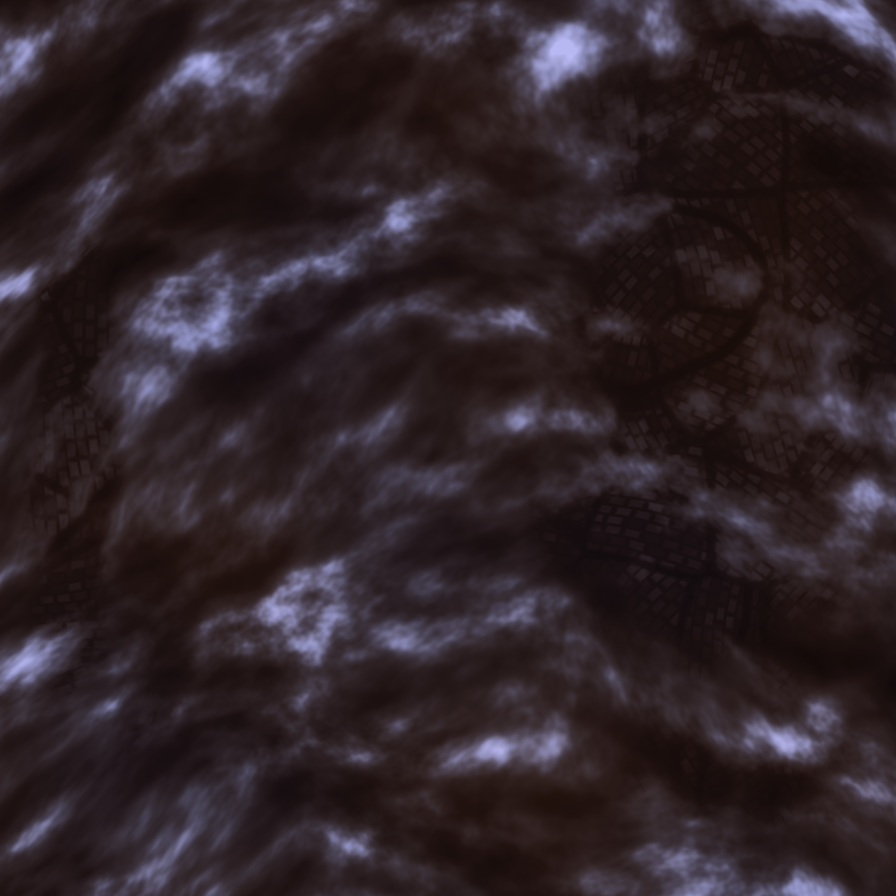
Write a WebGL 1 fragment shader that draws this texture.

```glsl
precision highp float;
// Dim lavender cloud banks drifting over a dark brown city seen from above.
// Arched, stretched gradient noise with relief lighting forms the clouds;
// Voronoi districts with turned block grids form the streets in the clear gaps.

uniform vec2 u_resolution;

// Cloud shape
const vec2 BANK_SCALE = vec2(3.9, 7.4);      // banks are wider than tall
const float ARCH_CENTER = 0.62;
const float ARCH_BEND = 0.6;
const vec2 LIGHT_OFFSET = vec2(0.012, -0.04);
const float WISP_SCALE = 15.0;
const float BODY_GAIN = 2.45;
const float RELIEF_GAIN = 1.75;
const float BASE_TONE = 0.14;

// Clear gaps and streets
const vec2 GAP_CENTER = vec2(0.82, 0.58);
const vec2 GAP_RADIUS = vec2(0.18, 0.42);
const vec2 STRIP_CENTER = vec2(0.08, 0.52);
const vec2 STRIP_RADIUS = vec2(0.06, 0.36);
const float GAP_DARKENING = 0.85;
const float DISTRICT_SCALE = 9.0;
const vec2 BLOCK_SCALE = vec2(48.0, 84.0);
const float STREET_CONTRAST = 0.6;

// Tones from deep shadow to lit crest
const vec3 SHADOW = vec3(0.07, 0.04, 0.04);
const vec3 GROUND = vec3(0.12, 0.07, 0.07);
const vec3 HAZE = vec3(0.18, 0.13, 0.14);
const vec3 VEIL = vec3(0.23, 0.19, 0.22);
const vec3 CLOUD = vec3(0.30, 0.27, 0.34);
const vec3 BRIGHT = vec3(0.41, 0.39, 0.50);
const vec3 CREST = vec3(0.54, 0.54, 0.72);
const vec3 GLOW = vec3(0.72, 0.72, 0.95);
const vec3 WARM_TINT = vec3(0.025, 0.006, -0.02);

float hash(vec2 p) {
  vec3 q = fract(p.xyx * vec3(0.1031, 0.1030, 0.0973));
  q += dot(q, q.yzx + 33.33);
  return fract((q.x + q.y) * q.z);
}

mat2 turn(float a) {
  return mat2(cos(a), sin(a), -sin(a), cos(a));
}

float slope(vec2 cell, vec2 offset) {
  float a = 6.2832 * hash(cell);
  return dot(vec2(cos(a), sin(a)), offset);
}

float noise(vec2 p) {
  vec2 i = floor(p), f = fract(p), e = vec2(1.0, 0.0);
  vec2 w = f * f * f * (f * (f * 6.0 - 15.0) + 10.0);
  float low = mix(slope(i, f), slope(i + e, f - e), w.x);
  float high = mix(slope(i + e.yx, f - e.yx), slope(i + e.xx, f - e.xx), w.x);
  return mix(low, high, w.y);
}

float fbm(vec2 p, float gain) {
  float sum = 0.0, amp = 1.0;
  for (int k = 0; k < 4; k++) {
    sum += amp * noise(p);
    p = turn(0.35) * p * 2.03 + 17.3;
    amp *= gain;
  }
  return sum;
}

// Signed street tone: light roofs, dark alleys and darker main roads
float streets(vec2 p) {
  p += 0.012 * vec2(noise(p * 8.0), noise(p * 8.0 + 31.0));
  vec2 g = p * DISTRICT_SCALE, home = vec2(0.0);
  float near = 9.0, second = 9.0;
  for (int y = -1; y <= 1; y++) {
    for (int x = -1; x <= 1; x++) {
      vec2 cell = floor(g) + vec2(float(x), float(y));
      float d = distance(g, cell + vec2(hash(cell), hash(cell + 57.0)));
      if (d < near) { second = near; near = d; home = cell; }
      else second = min(second, d);
    }
  }
  vec2 b = turn(3.1416 * hash(home + 11.0)) * p * BLOCK_SCALE.x;
  b.y *= BLOCK_SCALE.y / BLOCK_SCALE.x;
  b.x += 3.0 * hash(vec2(floor(b.y), home.x + 5.0));
  vec2 f = abs(fract(b) - 0.5);
  float alley = smoothstep(0.26, 0.48, max(f.x, f.y));
  float roof = (1.0 - alley) * (1.5 * hash(floor(b) + home * 7.0) - 0.3);
  float road = 1.0 - smoothstep(0.03, 0.12, second - near);
  float avenue = 1.0 - smoothstep(0.008, 0.028, abs(noise(p * 3.0 + 4.7)));
  return mix(roof - 0.5 * alley, -1.3, max(0.8 * road, avenue));
}

vec3 blend(vec3 a, vec3 b, float from, float to, float t) {
  return mix(a, b, clamp((t - from) / (to - from), 0.0, 1.0));
}

vec3 toneColor(float t) {
  vec3 c = blend(SHADOW, GROUND, -2.2, -0.8, t);
  c = blend(c, HAZE, -0.8, 0.18, t);
  c = blend(c, VEIL, 0.18, 0.84, t);
  c = blend(c, CLOUD, 0.84, 1.37, t);
  c = blend(c, BRIGHT, 1.37, 1.81, t);
  c = blend(c, CREST, 1.81, 2.3, t);
  return blend(c, GLOW, 2.3, 3.2, t);
}

void main() {
  vec2 p = gl_FragCoord.xy / u_resolution;

  // Cloud banks, lit along their lower edges
  vec2 q = p + 0.05 * vec2(noise(p * 4.0 + 3.0), noise(p * 4.0 + 19.0));
  q.y += ARCH_BEND * (p.x - ARCH_CENTER) * (p.x - ARCH_CENTER);
  float body = fbm(q * BANK_SCALE + 8.0, 0.48);
  float relief = body - fbm((q + LIGHT_OFFSET) * BANK_SCALE + 8.0, 0.48);
  float wisps = fbm(q * WISP_SCALE + 41.0, 0.6);
  float wispGain = mix(0.6, 1.7, smoothstep(-0.3, 0.35, body + relief));
  float tone = BASE_TONE + BODY_GAIN * body + RELIEF_GAIN * relief + wispGain * wisps;

  // Ragged clear gaps reveal the city
  float gap = length((p - GAP_CENTER) / GAP_RADIUS);
  gap = min(gap, length((p - STRIP_CENTER) / STRIP_RADIUS) + 0.25);
  gap += 0.7 * fbm(p * 6.0 + 23.0, 0.5);
  float clearing = 1.0 - smoothstep(0.7, 1.2, gap);
  tone -= GAP_DARKENING * clearing;
  tone = mix(tone, max(tone, -1.1), clearing);
  float visible = clearing * (1.0 - smoothstep(-0.5, 0.6, tone));
  tone += STREET_CONTRAST * visible * streets(p);

  vec3 color = toneColor(tone) + WARM_TINT * noise(p * 4.0 + 71.0);
  gl_FragColor = vec4(color, 1.0);
}
```
